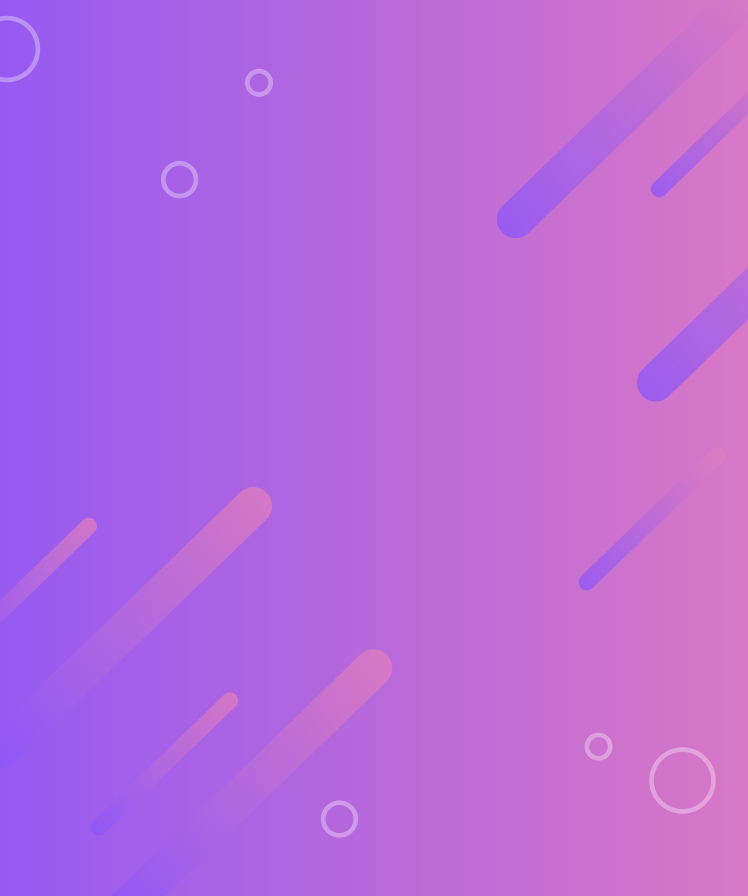
Reproduce this background procedurally as a WebGL 2 fragment shader.

```glsl
#version 300 es
precision highp float;

uniform vec2 u_resolution;
out vec4 fragColor;

const vec3 VIOLET = vec3(0.590, 0.354, 0.943);
const vec3 ORCHID = vec3(0.719, 0.410, 0.859);
const vec3 PINK = vec3(0.846, 0.470, 0.775);
const vec3 BAR_VIOLET = vec3(0.545, 0.336, 0.980);
const vec3 BAR_ROSE = vec3(0.880, 0.495, 0.735);
const float BAR_OPACITY = 0.75;
const float RING_OPACITY = 0.33;
const vec2 SLANT = vec2(0.718, 0.696);

// Lower end x, y, length, radius; in units of canvas height
const vec4 BARS[8] = vec4[8](
  vec4(0.5755, 0.7552, 0.390, 0.0210),
  vec4(0.7357, 0.7891, 0.203, 0.0092),
  vec4(0.7318, 0.5729, 0.390, 0.0210),
  vec4(0.6550, 0.3503, 0.203, 0.0092),
  vec4(0.0026, 0.1639, 0.390, 0.0210),
  vec4(0.1367, -0.0171, 0.390, 0.0210),
  vec4(-0.0468, 0.2715, 0.203, 0.0092),
  vec4(0.1107, 0.0768, 0.203, 0.0092)
);

// Centre x, y, radius
const vec3 RINGS[6] = vec3[6](
  vec3(0.0078, 0.9453, 0.0345),
  vec3(0.2891, 0.9076, 0.0130),
  vec3(0.2005, 0.7995, 0.0182),
  vec3(0.3789, 0.0859, 0.0182),
  vec3(0.6680, 0.1667, 0.0130),
  vec3(0.7617, 0.1289, 0.0345)
);

float coverage(float dist, float pixel) {
  return 1.0 - smoothstep(-0.6 * pixel, 0.6 * pixel, dist);
}

float capsule(vec2 p, vec2 dir, float len, float radius) {
  float along = clamp(dot(p, dir), 0.0, len);
  return length(p - dir * along) - radius;
}

float ring(vec2 p, float radius, float halfWidth) {
  return abs(length(p) - radius) - halfWidth;
}

// Three-stop horizontal gradient
vec3 backdrop(float x) {
  vec3 color = mix(VIOLET, ORCHID, clamp(2.0 * x, 0.0, 1.0));
  return mix(color, PINK, clamp(2.0 * x - 1.0, 0.0, 1.0));
}

// Rounded slanted bar shaded from one end to the other
vec3 paintBar(vec3 base, vec2 p, vec4 bar, float pixel) {
  vec2 local = p - bar.xy;
  float t = (dot(local, SLANT) + bar.w) / (bar.z + 2.0 * bar.w);
  vec3 tint = mix(BAR_VIOLET, BAR_ROSE, clamp(t, 0.0, 1.0));
  float mask = coverage(capsule(local, SLANT, bar.z, bar.w), pixel);
  return mix(base, tint, BAR_OPACITY * mask);
}

// Translucent white outline
vec3 paintRing(vec3 base, vec2 p, vec3 circle, float pixel) {
  float mask = coverage(ring(p - circle.xy, circle.z, 0.0026), pixel);
  return mix(base, vec3(1.0), RING_OPACITY * mask);
}

void main() {
  vec2 p = gl_FragCoord.xy / u_resolution.y;
  float pixel = 1.0 / u_resolution.y;
  vec3 color = backdrop(gl_FragCoord.x / u_resolution.x);

  for (int i = 0; i < 8; i++) {
    color = paintBar(color, p, BARS[i], pixel);
  }
  for (int i = 0; i < 6; i++) {
    color = paintRing(color, p, RINGS[i], pixel);
  }

  fragColor = vec4(color, 1.0);
}
```
